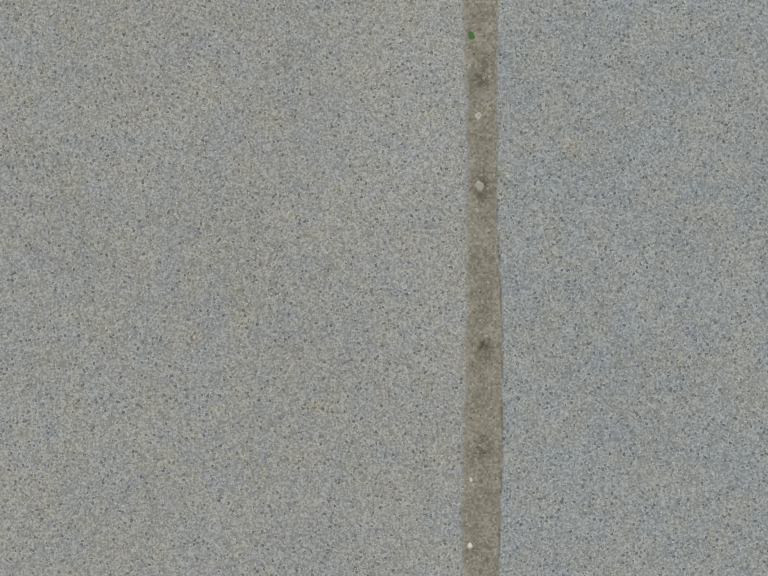
A Shadertoy shader for this texture:

```glsl
#define SLAB_LEFT vec3(0.577, 0.581, 0.564)
#define SLAB_RIGHT vec3(0.560, 0.575, 0.568)
#define JOINT_SOIL vec3(0.520, 0.505, 0.455)
#define WARM_TINT vec3(0.030, 0.010, -0.030)
#define DARK_GRAIN vec3(0.32, 0.335, 0.34)
#define PALE_GRAIN vec3(0.74, 0.74, 0.71)
#define GRAIN_FREQ 125.0
#define SPECK_FREQ 178.0
#define GRAVEL_FREQ 72.0
#define ROUGHNESS 0.17
#define MOTTLE 0.03

vec3 hash3(vec2 p) {
    vec3 q = fract(p.xyx * vec3(0.1031, 0.1030, 0.0973));
    q += dot(q, q.yxz + 33.33);
    return fract((q.xxy + q.yzz) * q.zyx);
}

float noise(vec2 p) {
    vec2 i = floor(p), f = fract(p);
    f = f * f * (3.0 - 2.0 * f);
    return mix(mix(hash3(i).x, hash3(i + vec2(1, 0)).x, f.x),
               mix(hash3(i + vec2(0, 1)).x, hash3(i + vec2(1, 1)).x, f.x), f.y);
}

float fbm(vec2 p) {
    float sum = 0.0, amp = 0.5;
    for (int i = 0; i < 4; i++, amp *= 0.5) {
        sum += amp * noise(p);
        p = mat2(1.6, 1.2, -1.2, 1.6) * p + 17.3;
    }
    return sum;
}

float blob(vec2 p, vec2 center, vec2 radius) {
    vec2 d = (p - center) / radius;
    return exp(-dot(d, d));
}

// Scattered angular stones: x = coverage, y = tone, z = hue
vec3 stones(vec2 p, float freq, float density, float maxRadius) {
    vec2 q = p * freq, cell = floor(q);
    vec3 result = vec3(0);
    float aa = 0.5 * freq / iResolution.y;
    for (int k = 0; k < 9; k++) {
        vec2 id = cell + vec2(k % 3 - 1, k / 3 - 1);
        vec3 r = hash3(id + freq), s = hash3(id + freq + 71.0);
        vec2 d = q - id - r.xy, axis = vec2(cos(6.28 * s.x), sin(6.28 * s.x));
        d = vec2(dot(d, axis), dot(d, vec2(-axis.y, axis.x))) * vec2(1.0, 1.1 + 0.5 * s.y);
        float dist = max(length(d), max(abs(d.x) + 0.6 * d.y, -1.3 * d.y));
        float radius = maxRadius * mix(0.45, 1.0, s.z);
        float cover = step(r.z, density) * (1.0 - smoothstep(radius - aa, radius + aa, dist));
        if (cover > result.x) result = vec3(cover, fract(r.z * 57.0 + s.y), fract(s.z * 91.0));
    }
    return result;
}

vec3 slab(vec2 p, float side) {
    // Broad weathering and tan stains
    vec3 col = mix(SLAB_LEFT, SLAB_RIGHT, side);
    col += MOTTLE * (fbm(p * 8.0 + 3.0) - 0.47) + 1.3 * WARM_TINT * (fbm(p * 24.0 + 40.0) - 0.45);
    col += 0.014 * blob(p, vec2(0.70, 0.80), vec2(0.12, 0.35));
    col -= 0.010 * blob(p, vec2(0.45, 0.48), vec2(0.25, 0.22));
    vec3 stains[4] = vec3[4](vec3(0.990, 0.743, 0.020), vec3(0.552, 0.297, 0.012),
                             vec3(0.286, 0.036, 0.012), vec3(0.373, 0.288, 0.011));
    for (int i = 0; i < 4; i++)
        col += WARM_TINT * blob(p, stains[i].xy, vec2(stains[i].z)) * fbm(p * 60.0) * 1.6;

    // Sand, then aggregate from dark to pale
    vec2 turned = mat2(0.8, 0.6, -0.6, 0.8) * p;
    col += ROUGHNESS * (noise(turned * 350.0) - 0.5);
    float density = 0.42 + 0.36 * fbm(p * 14.0) + 0.06 * side;
    vec3 grain = stones(turned, GRAIN_FREQ, density, 0.43);
    vec3 tone = DARK_GRAIN + 0.27 * grain.y + 2.0 * WARM_TINT * (grain.z - 0.5);
    col = mix(col, tone, 0.68 * grain.x);
    grain = stones(p + 5.0, SPECK_FREQ, 0.50, 0.42);
    tone = mix(vec3(0.50, 0.51, 0.50), PALE_GRAIN, grain.y * grain.y) + 3.0 * WARM_TINT * (grain.z - 0.5);
    return mix(col, tone, 0.68 * grain.x);
}

vec3 joint(vec2 p) {
    vec3 col = JOINT_SOIL + 0.12 * (fbm(p * 45.0) - 0.47) + 0.13 * (noise(p.yx * 300.0) - 0.5);
    for (int i = 0; i < 4; i++) {
        vec2 damp = vec2(0.835, vec4(0.87, 0.68, 0.40, 0.22)[i]);
        col -= 0.13 * blob(p, damp, vec2(0.014, 0.030)) * smoothstep(0.2, 0.7, fbm(p * 75.0));
    }

    // Loose gravel, denser towards the top
    float density = 0.12 + 0.30 * smoothstep(0.6, 0.85, p.y);
    vec3 gravel = stones(p, GRAVEL_FREQ, density, 0.42);
    col = mix(col, mix(vec3(0.37, 0.36, 0.33), vec3(0.68, 0.66, 0.59), gravel.y), 0.65 * gravel.x);
    vec3 grit = stones(p + 3.0, 150.0, 0.42, 0.42);
    return mix(col, mix(vec3(0.33, 0.32, 0.28), vec3(0.70, 0.67, 0.59), grit.y), 0.6 * grit.x);
}

void mainImage(out vec4 fragColor, in vec2 fragCoord) {
    vec2 p = fragCoord / iResolution.y;
    p.x += 0.5 * (4.0 / 3.0 - iResolution.x / iResolution.y);

    // Wandering joint with ragged borders
    float left = 0.804 + 0.008 * smoothstep(0.1, 0.6, p.y) - 0.005 * smoothstep(0.75, 1.0, p.y);
    float right = 0.866 + 0.006 * smoothstep(0.0, 0.25, p.y) - 0.009 * smoothstep(0.4, 0.65, p.y);
    float ragged = 0.014 * (fbm(p * 70.0) - 0.47);
    float inside = smoothstep(-0.007, 0.007, p.x - left + ragged)
                 * smoothstep(-0.004, 0.004, right - p.x + 0.6 * ragged);
    vec3 col = mix(slab(p, smoothstep(0.80, 0.87, p.x)), joint(p), inside);
    float crack = smoothstep(0.3, 0.7, noise(p * 45.0)) * (1.0 - 0.6 * smoothstep(0.5, 0.8, p.y));
    col -= 0.10 * crack * blob(p, vec2(right - 0.3 * ragged, p.y), vec2(0.002, 1.0));

    // Larger pebbles (centre, radius, brightness) and a small weed
    vec4 pebbles[6] = vec4[6](
        vec4(0.836, 0.833, 0.013, 0.50), vec4(0.850, 0.950, 0.007, 0.62), vec4(0.831, 0.800, 0.007, 0.68),
        vec4(0.833, 0.679, 0.009, 0.62), vec4(0.816, 0.054, 0.006, 0.82), vec4(0.818, 0.167, 0.004, 0.78));
    for (int i = 0; i < 6; i++) {
        vec2 d = (p - pebbles[i].xy) * vec2(1.2, 0.9);
        float dist = length(d) - pebbles[i].z * (0.5 + 0.8 * noise(p * 140.0));
        vec3 stone = pebbles[i].w * vec3(1.0, 0.98, 0.92) + 0.16 * (noise(p * 190.0) - 0.5);
        col = mix(col, stone, 0.9 - 0.9 * smoothstep(-0.002, 0.002, dist));
    }
    float leaf = blob(p, vec2(0.816, 0.938), vec2(0.010, 0.009)) * (0.3 + noise(p * 170.0));
    col = mix(col, vec3(0.30, 0.42, 0.25), smoothstep(0.35, 0.7, leaf));
    fragColor = vec4(clamp(col, 0.0, 1.0), 1.0);
}
```
